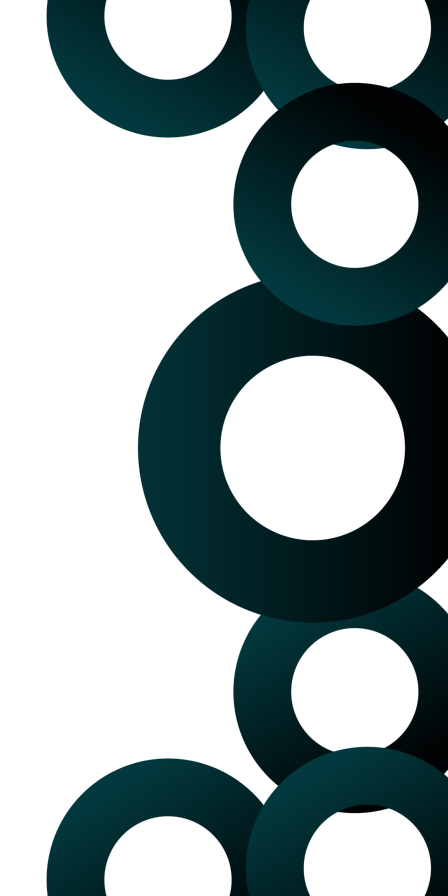
A Shadertoy shader for this background:

```glsl
// Overlapping teal-to-black rings stacked down the right side of a white field.

// Lengths are in canvas widths; y is measured from the middle of the canvas.
const vec3 PAPER = vec3(1.0);
const vec3 TEAL = vec3(0.008, 0.225, 0.245);
const vec3 DEEP_TEAL = vec3(0.008, 0.190, 0.208);
const vec3 SHADE = vec3(0.0, 0.008, 0.010);

const vec2 BIG_CENTER = vec2(0.698, 0.0);
const vec2 BIG_RADII = vec2(0.206, 0.390);    // inner, outer
const vec2 SMALL_RADII = vec2(0.142, 0.271);

// Upper positions; the lower ones are their mirror images.
const vec2 LINK_CENTER = vec2(0.792, 0.544);
const vec2 LEFT_CENTER = vec2(0.375, 0.964);
const vec2 RIGHT_CENTER = vec2(0.820, 0.938);

// Directions in which the rings darken.
const vec2 BIG_FADE = vec2(1.0, 0.0);
const vec2 SMALL_FADE = vec2(0.53, 0.85);

const float FADE_START = -0.90;               // in outer radii
const float FADE_END = 0.78;

// Distance to a ring: negative inside the band.
float ringDistance(vec2 q, vec2 radii) {
    float middle = 0.5 * (radii.x + radii.y);
    return abs(length(q) - middle) - 0.5 * (radii.y - radii.x);
}

// Lays one shaded ring over the colour so far.
vec3 paintRing(vec3 base, vec2 p, vec2 center, vec2 radii, vec2 fade, vec3 tint) {
    vec2 q = p - center;
    float along = dot(q, fade) / radii.y;
    float dark = clamp((along - FADE_START) / (FADE_END - FADE_START), 0.0, 1.0);
    float pixel = 1.0 / iResolution.x;
    float cover = 1.0 - smoothstep(-0.75 * pixel, 0.75 * pixel, ringDistance(q, radii));
    return mix(base, mix(tint, SHADE, dark), cover);
}

// A small ring in the upper (side = 1) or lower (side = -1) half.
vec3 paintSmall(vec3 base, vec2 p, vec2 center, float side) {
    vec2 flip = vec2(1.0, side);
    return paintRing(base, p, center * flip, SMALL_RADII, SMALL_FADE * flip, TEAL);
}

void mainImage(out vec4 fragColor, in vec2 fragCoord) {
    vec2 p = (fragCoord - vec2(0.0, 0.5 * iResolution.y)) / iResolution.x;
    vec3 color = PAPER;

    // Lower group, with its link ring at the back
    color = paintSmall(color, p, LINK_CENTER, -1.0);
    color = paintSmall(color, p, LEFT_CENTER, -1.0);
    color = paintSmall(color, p, RIGHT_CENTER, -1.0);

    // Large middle ring
    color = paintRing(color, p, BIG_CENTER, BIG_RADII, BIG_FADE, DEEP_TEAL);

    // Upper group, with its link ring in front
    color = paintSmall(color, p, LEFT_CENTER, 1.0);
    color = paintSmall(color, p, RIGHT_CENTER, 1.0);
    color = paintSmall(color, p, LINK_CENTER, 1.0);

    fragColor = vec4(color, 1.0);
}
```
